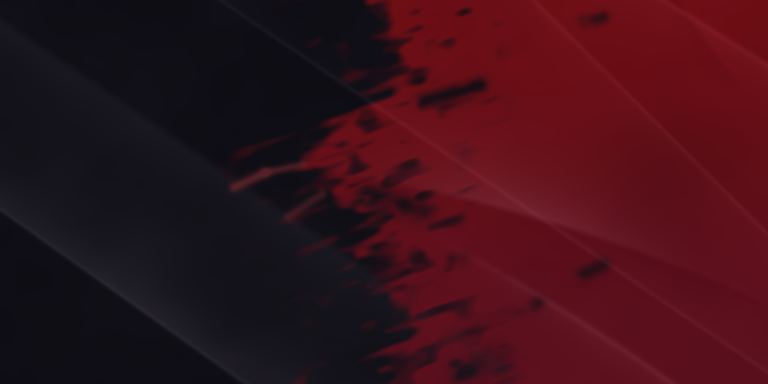
Write a Shadertoy shader that draws this background.

```glsl
float hash(vec2 p) {
    return fract(sin(dot(p, vec2(127.1, 311.7))) * 43758.5453);
}

float noise(vec2 p) {
    vec2 i = floor(p), f = fract(p);
    f = f * f * (3.0 - 2.0 * f);
    return mix(mix(hash(i), hash(i + vec2(1, 0)), f.x),
               mix(hash(i + vec2(0, 1)), hash(i + vec2(1, 1)), f.x), f.y);
}

float fbm(vec2 p) {
    float sum = 0.0, amp = 0.5;
    for (int i = 0; i < 3; i++) {
        sum += amp * noise(p);
        p = p * 2.03 + 17.3;
        amp *= 0.5;
    }
    return sum / 0.875;
}

float bump(float x, float width) {
    x /= width;
    return exp(-x * x);
}

// Soft brush mark from a to b
float stroke(vec2 p, vec2 a, vec2 b, float width) {
    vec2 ab = b - a;
    float t = clamp(dot(p - a, ab) / dot(ab, ab), 0.0, 1.0);
    return bump(length(p - a - ab * t), width);
}

// Signed distance above a line that falls to the right
float above(vec2 p, vec2 start, float slope) {
    return (p.y - start.y + slope * (p.x - start.x)) / sqrt(1.0 + slope * slope);
}

// Sheet of light with one defined side
float fold(float d, float softness, float width) {
    return smoothstep(-softness, softness, d) * exp(-max(d, 0.0) / width);
}

// Amount of red paint, with a torn and blurred boundary
float paintAmount(vec2 p) {
    float edge = 0.99 - 0.15 * bump(p.y - 0.57, 0.14)
               + 0.08 * bump(p.y - 0.86, 0.07) + 0.07 * bump(p.y - 0.16, 0.11);
    vec2 bristle = mat2(0.94, -0.34, 0.34, 0.94) * p;
    float grain = noise(bristle * vec2(20.0, 46.0));
    float f = p.x - edge + 0.2 * (fbm(bristle * vec2(7.0, 22.0)) - 0.5);
    f += 0.16 * (grain - 0.5);
    float paint = smoothstep(-0.07, 0.07, f);

    // Scattered flecks on both sides
    float fleck = smoothstep(0.62, 0.95, noise(bristle * vec2(15.0, 34.0) + 9.0));
    paint += 0.4 * fleck * bump(f + 0.12, 0.09) * (1.0 - paint);
    paint -= 0.75 * fleck * bump(f - 0.14, 0.13) * paint;

    // Dark dabs and dry marks
    float dabs = stroke(p, vec2(1.10, 0.735), vec2(1.25, 0.778), 0.02)
               + stroke(p, vec2(0.96, 0.49), vec2(1.10, 0.45), 0.032)
               + stroke(p, vec2(1.20, 0.03), vec2(1.30, 0.06), 0.035)
               + 0.7 * stroke(p, vec2(1.52, 0.285), vec2(1.57, 0.31), 0.02)
               + 0.7 * stroke(p, vec2(1.52, 0.94), vec2(1.57, 0.955), 0.017)
               + 0.7 * stroke(p, vec2(1.39, 0.20), vec2(1.40, 0.21), 0.018)
               + 0.6 * stroke(p, vec2(1.18, 0.325), vec2(1.21, 0.33), 0.017);
    return paint * (1.0 - min(dabs, 1.0) * (0.4 + 0.5 * smoothstep(0.2, 0.7, grain)));
}

void mainImage(out vec4 fragColor, in vec2 fragCoord) {
    vec2 p = fragCoord / iResolution.y;
    float cloud = fbm(p * 5.0);

    // Dark side, with broad diagonal bands
    float lowFold = above(p, vec2(0.0, 0.453), 0.71);
    float bandTop = above(p, vec2(0.0, 0.948), 0.68);
    vec3 dark = vec3(0.052, 0.046, 0.074) + 0.018 * cloud;
    dark += vec3(0.085, 0.08, 0.085) * fold(lowFold, 0.006, 0.12) * (0.6 + 0.5 * cloud);
    dark += vec3(0.036, 0.037, 0.04) * fold(-bandTop, 0.018, 0.09);
    dark += 0.03 * bump(lowFold, 0.007);

    // Red side, with curved sheets
    vec3 red = mix(vec3(0.36, 0.06, 0.112), vec3(0.425, 0.052, 0.08),
                   smoothstep(0.1, 0.95, p.y));
    red *= 0.96 + 0.08 * cloud;
    red *= 1.0 - 0.11 * bump(length(p - vec2(1.72, 0.54)), 0.2);
    float t = p.x - 1.04;
    float sheet = p.y - (0.52 - 0.2 * t - 0.13 * t * t);
    red += vec3(0.065, 0.075, 0.08) * fold(sheet, 0.012, 0.1) * bump(p.x - 1.36, 0.33);
    red -= vec3(0.02, 0.008, 0.008) * fold(-sheet, 0.012, 0.08) * smoothstep(1.1, 1.5, p.x);
    t = p.x - 1.12;
    float ribbon = p.y - (0.39 - 0.52 * t - 0.15 * t * t);
    red += vec3(0.06, 0.06, 0.065) * smoothstep(1.05, 1.5, p.x)
         * (0.5 * fold(-ribbon, 0.01, 0.05) + 0.6 * bump(ribbon, 0.011));

    // Creases at the upper right
    float corner = above(p, vec2(1.73, 1.0), 0.63);
    red += vec3(0.07, 0.05, 0.055) * (0.5 * fold(-corner, 0.008, 0.06) + 0.5 * bump(corner, 0.008));
    float shade = p.x - 1.95 + 0.9 * (p.y - 0.75) - 0.7 * (p.y - 0.75) * (p.y - 0.75);
    red -= vec3(0.04, 0.012, 0.012) * fold(-shade, 0.015, 0.07) * smoothstep(0.72, 0.85, p.y);
    float steep = above(p, vec2(1.39, 1.0), 1.0);
    red += vec3(0.06, 0.045, 0.05) * (0.3 * fold(-steep, 0.008, 0.06) + 0.6 * bump(steep, 0.006));

    vec3 color = mix(dark, red, clamp(paintAmount(p), 0.0, 1.0));

    // Pale bristles reaching into the dark
    float bristles = stroke(p, vec2(0.61, 0.512), vec2(0.69, 0.55), 0.013)
                   + 0.8 * stroke(p, vec2(0.69, 0.55), vec2(0.79, 0.572), 0.01)
                   + 0.6 * stroke(p, vec2(0.75, 0.435), vec2(0.84, 0.495), 0.012);
    color = mix(color, vec3(0.41, 0.15, 0.17), 0.75 * min(bristles, 1.0));

    // Long thin ray across both sides
    float ray = above(p, vec2(0.573, 1.0), 0.68);
    color += vec3(0.05, 0.045, 0.05) * (0.6 * bump(ray, 0.006) + 0.25 * fold(ray, 0.008, 0.06));

    fragColor = vec4(clamp(color, 0.0, 1.0), 1.0);
}
```
